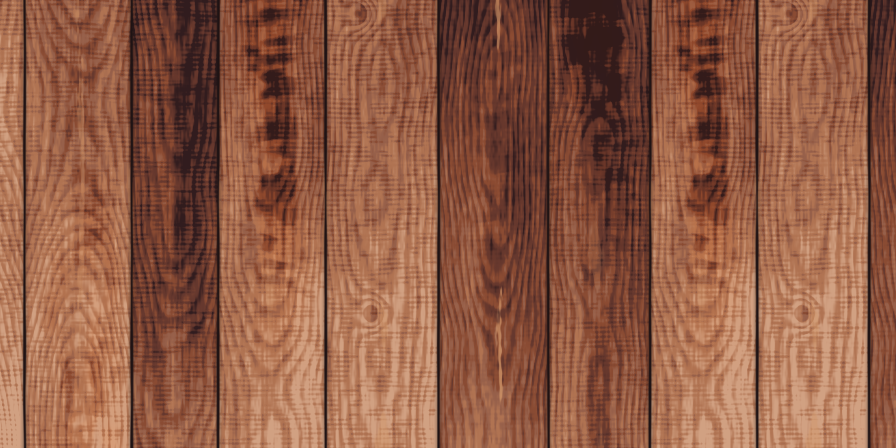
This texture is drawn by a Shadertoy shader. Its source:

```glsl
float hash(vec2 p) {
    vec3 q = fract(p.xyx * 0.1031);
    q += dot(q, q.yzx + 33.33);
    return fract((q.x + q.y) * q.z);
}

float noise(vec2 p) {
    vec2 i = floor(p), f = fract(p);
    f = f * f * (3.0 - 2.0 * f);
    return mix(mix(hash(i), hash(i + vec2(1, 0)), f.x),
               mix(hash(i + vec2(0, 1)), hash(i + vec2(1, 1)), f.x), f.y);
}

float fbm(vec2 p) {
    float sum = 0.0, gain = 0.53;
    for (int i = 0; i < 4; i++) {
        sum += gain * noise(p);
        p = p * 2.1 + 11.7;
        gain *= 0.5;
    }
    return sum;
}

// Wood tones from dark umber to pale tan
vec3 woodColor(float t) {
    vec3 c = mix(vec3(0.19, 0.11, 0.12), vec3(0.40, 0.22, 0.18), smoothstep(0.0, 0.27, t));
    c = mix(c, vec3(0.54, 0.295, 0.20), smoothstep(0.27, 0.44, t));
    c = mix(c, vec3(0.59, 0.375, 0.29), smoothstep(0.44, 0.56, t));
    c = mix(c, vec3(0.69, 0.45, 0.32), smoothstep(0.56, 0.70, t));
    return mix(c, vec3(0.82, 0.63, 0.51), smoothstep(0.70, 1.02, t));
}

// Left edges of the planks, in canvas heights
const float edges[11] = float[](-0.19, 0.055, 0.294, 0.487, 0.727, 0.979,
                                1.224, 1.451, 1.690, 1.940, 2.185);

// Per plank: tone, saw marks, stain (negative lies low), pale heart
const vec4 planks[10] = vec4[](
    vec4(0.84, 0.18, 0.0, 0.0), vec4(0.74, 0.15, -0.45, 0.5),
    vec4(0.46, 0.16, 0.1, 0.0), vec4(0.73, 0.15, 0.42, 0.5),
    vec4(0.80, 0.18, 0.0, 0.6), vec4(0.44, 0.03, 0.1, 1.0),
    vec4(0.45, 0.12, 0.48, 0.2), vec4(0.75, 0.15, 0.42, 0.5),
    vec4(0.84, 0.18, 0.0, 0.6), vec4(0.42, 0.05, 0.1, 0.0));

void mainImage(out vec4 fragColor, in vec2 fragCoord) {
    vec2 p = fragCoord / iResolution.xy * vec2(2, 1);
    float px = 1.0 / iResolution.y;

    // Plank lookup; the last three share the grain of earlier ones
    int id = 0;
    for (int i = 1; i < 10; i++) if (p.x > edges[i]) id = i;
    vec4 plank = planks[id];
    float seed = float(id > 6 ? id - 4 : id);
    vec2 q = vec2(p.x - 0.5 * (edges[id] + edges[id + 1]), p.y);
    vec2 w = q + seed * vec2(7.3, 3.7);
    vec2 warped = w + 0.035 * vec2(fbm(w * vec2(12, 22)), 0.5 * noise(w * vec2(16, 7)));

    // Growth rings cut at a slowly wandering depth give long arches
    float x = q.x + 0.03 * (noise(w * vec2(4, 4)) - 0.5);
    float depth = 0.17 * noise(vec2(seed * 9.1, q.y * 1.3 + seed)) + 0.02 * noise(w * vec2(3, 8));
    float r = length(vec2(x, depth)) + 0.007 * noise(w * vec2(30, 9));

    // Two knots push the rings aside
    float knot = 0.0;
    if (seed == 4.0) {
        for (int i = 0; i < 2; i++) {
            vec2 k = q - mix(vec2(-0.045, 0.97), vec2(-0.02, 0.30), float(i));
            float d = length(k * vec2(1.0, 0.8));
            r += 0.04 * exp(-d * d * 900.0);
            knot += smoothstep(0.022, 0.004, d);
        }
    }
    float phase = fract(r * 88.0);
    float ring = smoothstep(0.0, 0.55, phase) * smoothstep(1.0, 0.75, phase);
    float fiber = noise(w * vec2(190, 7)) * 0.55 + noise(w * vec2(240, 60)) * 0.45;

    // Broad tone, lighter toward the bottom
    float t = plank.x + 0.34 * (0.45 - q.y) + 0.5 * (fbm(w * vec2(11, 2.2)) - 0.5);
    t += 0.2 * (ring - 0.6) + 0.36 * (fiber - 0.5) - 0.3 * knot;
    if (id == 2) t -= 0.16 * smoothstep(-0.005, 0.008, q.x) * smoothstep(0.1, 0.5, q.y);

    // Fine, broken rows of saw marks
    float row = sin(6.2832 * (q.y * 92.0 + 0.8 * noise(w * vec2(7, 5))));
    float broken = smoothstep(0.2, 0.75, noise(warped * vec2(45, 80)));
    t -= plank.y * (0.5 + 0.5 * row) * broken;

    // Dark stain along the middle, combed by coarse ridges
    float reach = plank.z > 0.0 ? smoothstep(0.05, 0.55, q.y) : smoothstep(0.7, 0.35, q.y);
    float patches = smoothstep(0.28, 0.72, fbm(warped * vec2(14, 3.5)));
    float stain = abs(plank.z) * reach * patches * smoothstep(0.13, 0.02, abs(x));
    float ridge = smoothstep(0.35, 0.7, noise(warped * vec2(22, 52)));
    t -= stain * (0.4 + 0.8 * ridge);

    vec3 col = woodColor(t);
    col *= mix(vec3(1), vec3(1.08, 0.93, 0.75), min(stain * 1.5, 1.0));

    // Ragged pale slivers of heartwood
    float heartWidth = 0.045 * (noise(vec2(seed * 5.3, q.y * 7.0)) - 0.5);
    float center = abs(x + 0.012 * (noise(w * vec2(2, 14)) - 0.5));
    float heart = smoothstep(0.0, 0.006, heartWidth - center + 0.014 * (fiber - 0.5));
    col = mix(col, vec3(0.82, 0.59, 0.41), 0.75 * plank.w * heart * (1.0 - min(stain * 3.0, 1.0)));

    // Shaded plank sides and dark gaps
    float side = min(p.x - edges[id], edges[id + 1] - p.x);
    col *= mix(0.76, 1.0, smoothstep(0.0, 0.012, side));
    float gap = 0.0015 + 0.002 * noise(vec2(seed, q.y * 9.0));
    col = mix(vec3(0.12, 0.075, 0.08), col, smoothstep(gap - px, gap + px, side));

    fragColor = vec4(col, 1.0);
}
```
